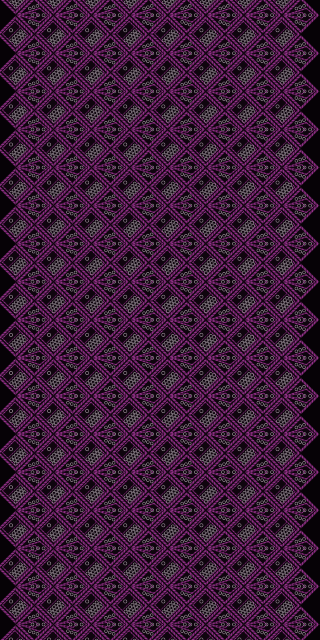
A Shadertoy shader for this pattern:

```glsl
// A lattice of diamonds outlined in twisted purple cord, ending in zigzag sides.
// Cells alternate between a tilted panel of packed rings and a mirrored fan;
// both are built from distance functions, with sine-wave strands on the cords.

float pixelSize; // one pixel, in lattice units

float cover(float d) {
    return 1.0 - smoothstep(-0.6 * pixelSize, 0.6 * pixelSize, d);
}

// Cord around a centre line: coverage times strand brightness
float cord(float across, float along, float width) {
    float strand = 0.5 + 0.5 * sin(6.2832 * (along * 11.0 + across * 9.0));
    return cover(abs(across) - 0.5 * width) * mix(0.48, 1.0, strand);
}

float segmentCord(vec2 p, vec2 a, vec2 b, float width) {
    vec2 axis = normalize(b - a);
    float along = dot(p - a, axis);
    float across = distance(p, a + axis * clamp(along, 0.0, length(b - a)));
    return cord(across, along, width);
}

float boxCord(vec2 p, vec2 halfSize, float width) {
    vec2 d = abs(p) - halfSize;
    float across = max(d.x, d.y);
    return cord(across, d.x > d.y ? p.y : p.x, width);
}

float ring(vec2 p, float radius) {
    return cover(abs(length(p) - radius) - 0.009);
}

// Panel: x = cord, y = rings; t runs along the tilted sides
vec2 panel(vec2 t) {
    float cords = boxCord(t, vec2(0.232, 0.25), 0.026);
    if (abs(t.x) < 0.23)
        cords = max(cords, 0.7 * cord(t.y + 0.045, t.x, 0.022));
    float rings = ring(t - vec2(-0.007, -0.155), 0.042);
    for (int row = 0; row < 3; row++) {
        float shift = row == 1 ? 0.02 : -0.02;
        for (int col = 0; col < 5; col++) {
            vec2 center = vec2(float(col - 2) * 0.085 + shift, 0.04 + float(row) * 0.078);
            rings = max(rings, ring(t - center, 0.038));
        }
    }
    return vec2(cords, rings);
}

// Fan: rays from the left corner, chevron and rings, mirrored about the axis
vec2 fan(vec2 p) {
    p.y = abs(p.y);
    vec2 corner = vec2(-0.40, 0.0);
    float cords = segmentCord(p, corner, vec2(0.14, 0.18), 0.034);
    cords = max(cords, segmentCord(p, corner, vec2(0.02, 0.075), 0.026));
    cords = max(cords, segmentCord(p, vec2(0.02, 0.075), vec2(0.10, 0.0), 0.026));
    cords = max(cords, segmentCord(p, vec2(0.14, 0.18), vec2(0.36, 0.0), 0.03));
    float rings = 0.0;
    for (int i = 0; i < 3; i++) {
        float k = float(i);
        rings = max(rings, ring(p - vec2(-0.12 + 0.1 * k, 0.175 + 0.035 * k), 0.036));
        rings = max(rings, ring(p - vec2(-0.05 + 0.145 * k, 0.0), 0.038));
    }
    return vec2(cords, rings);
}

void mainImage(out vec4 fragColor, in vec2 fragCoord) {
    // Lattice with its first panel near the top left
    float period = 0.119;
    vec2 uv = fragCoord / iResolution.x;
    float top = iResolution.y / iResolution.x;
    vec2 q = (uv - vec2(0.048, top - 0.107)) / period;
    pixelSize = 1.0 / (iResolution.x * period);

    // Panels sit on whole coordinates, fans on the halves
    vec2 center = round(q);
    vec2 p = q - center;
    bool isFan = abs(p.x) + abs(p.y) > 0.5;
    if (isFan) {
        center = floor(q) + 0.5;
        p = q - center;
    }
    vec2 tilted = vec2(p.x + p.y, p.x - p.y) * 0.7071;

    // Each diamond has its own border, leaving a seam beside its neighbour
    vec2 marks = isFan ? fan(p) : panel(tilted);
    marks.x = max(marks.x, boxCord(tilted, vec2(0.31), 0.052));
    float inside = step(-0.1, center.x) * step(center.x, 7.6);
    marks *= inside;

    // Dark cloth with a faint purple glow, then cords and pale rings
    vec3 color = vec3(0.022, 0.008, 0.022);
    color += inside * vec3(0.035, 0.010, 0.033);
    color = mix(color, vec3(0.58, 0.19, 0.54), marks.x);
    color = mix(color, vec3(0.60, 0.56, 0.59), marks.y * 0.85);
    fragColor = vec4(color, 1.0);
}
```
